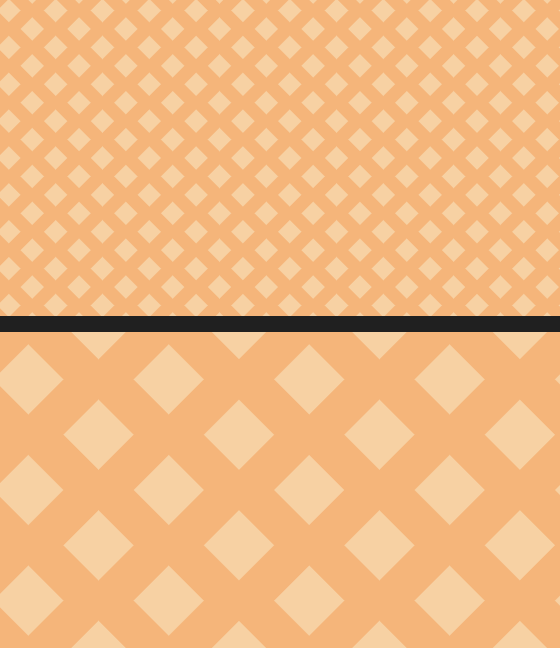
Top: the whole. Bottom: its middle third, enlarged.
A WebGL 1 fragment shader for this pattern:

```glsl
precision mediump float;

uniform vec2 u_resolution;

// Lengths are fractions of the canvas height
#define CELL vec2(0.14815, 0.11667)
#define SHIFT vec2(0.0308, 0.0)
#define DIAMOND_RADIUS 0.03704
#define GROUND_COLOR vec3(0.960, 0.710, 0.480)
#define DIAMOND_COLOR vec3(0.970, 0.820, 0.640)

// Signed distance to a square standing on its corner
float diamondDistance(vec2 p, float radius) {
  return (abs(p.x) + abs(p.y) - radius) * 0.70711;
}

// Offset from the centre of the nearest cell
vec2 repeatCentered(vec2 p, vec2 cell) {
  return mod(p + 0.5 * cell, cell) - 0.5 * cell;
}

void main() {
  vec2 p = (gl_FragCoord.xy - 0.5 * u_resolution) / u_resolution.y - SHIFT;
  float pixel = 1.0 / u_resolution.y;

  // Two grids, the second moved by half a cell, form staggered rows
  float evenRows = diamondDistance(repeatCentered(p, CELL), DIAMOND_RADIUS);
  float oddRows = diamondDistance(repeatCentered(p + 0.5 * CELL, CELL), DIAMOND_RADIUS);
  float dist = min(evenRows, oddRows);

  // Edge smoothed over about one pixel
  float coverage = clamp(0.5 - dist / pixel, 0.0, 1.0);
  gl_FragColor = vec4(mix(GROUND_COLOR, DIAMOND_COLOR, coverage), 1.0);
}
```
